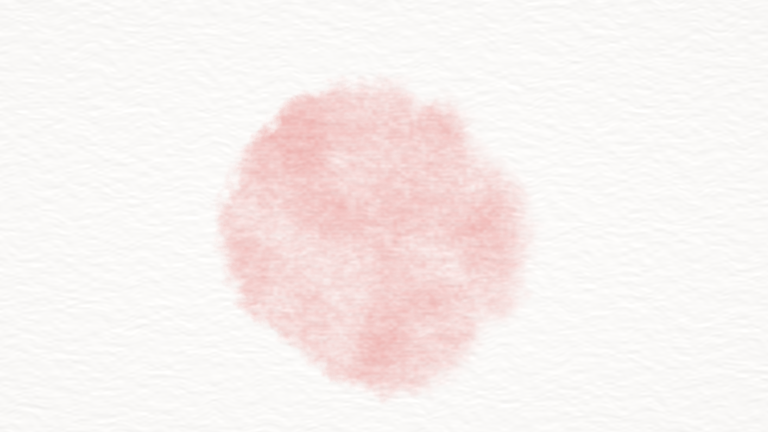
This background is drawn by a Shadertoy shader. Its source:

```glsl
// A soft, round watercolour wash in rose on white, horizontally grained paper.
// The wash is a dented disc with a noisy rim; its pigment is a sum of soft dabs
// and layered value noise. The paper grain is an embossed, stretched noise.

#define PAPER vec3(0.984, 0.980, 0.974)
#define ROSE vec3(0.925, 0.635, 0.625)
#define WASH_CENTER vec2(0.877, 0.451)
#define WASH_RADIUS 0.380
#define BASE_DENSITY 0.37
#define MOTTLE 0.36
#define SPECKLE 0.26
#define GRAIN_SCALE vec2(36.0, 88.0)
#define GRAIN_DEPTH 0.050

float hash(vec2 p) {
    vec3 q = fract(vec3(p.xyx) * 0.1031);
    q += dot(q, q.yzx + 33.33);
    return fract((q.x + q.y) * q.z);
}

float noise(vec2 p) {
    vec2 cell = floor(p), f = fract(p);
    f = f * f * (3.0 - 2.0 * f);
    float low = mix(hash(cell), hash(cell + vec2(1, 0)), f.x);
    float high = mix(hash(cell + vec2(0, 1)), hash(cell + vec2(1, 1)), f.x);
    return mix(low, high, f.y);
}

float fbm(vec2 p) {
    float sum = 0.0, amplitude = 0.5;
    for (int i = 0; i < 5; i++) {
        sum += amplitude * noise(p);
        p = mat2(1.6, 1.2, -1.2, 1.6) * p + 17.3;
        amplitude *= 0.5;
    }
    return sum / 0.97;
}

// Height of the paper tooth: short, wavy horizontal ridges
float tooth(vec2 p) {
    p.y += 0.016 * (noise(p * 18.0) - 0.5);
    return 0.6 * noise(p * GRAIN_SCALE) + 0.4 * noise(p * GRAIN_SCALE * 1.9 + 40.0);
}

// Disc radius in a direction, with dents given as (angle, depth, width)
float washRadius(float angle) {
    vec3 dents[4] = vec3[4](
        vec3(0.72, 0.040, 0.22), vec3(1.27, 0.042, 0.10),
        vec3(4.05, 0.056, 0.44), vec3(5.57, 0.038, 0.13));
    float radius = WASH_RADIUS;
    for (int i = 0; i < 4; i++) {
        float turn = (angle - dents[i].x) / dents[i].z;
        radius -= dents[i].y * exp(-turn * turn);
    }
    return radius;
}

// Wash coverage: crisp on the left, bleeding out on the right
float washMask(vec2 p) {
    vec2 d = p - WASH_CENTER;
    float angle = mod(atan(d.y, d.x), 6.2831853);
    float rim = 0.04 * (fbm(p * 11.0) - 0.5) + 0.045 * (fbm(p * 44.0) - 0.5);
    float inside = washRadius(angle) - length(d) + rim;
    float softness = mix(0.034, 0.095, smoothstep(0.75, 1.15, p.x));
    return smoothstep(-0.008, softness, inside);
}

// Pooled and lifted pigment: (x, y, radius, strength)
float dabs(vec2 p) {
    vec4 dab[11] = vec4[11](
        vec4(0.694, 0.680, 0.100, 0.24), vec4(0.787, 0.491, 0.080, 0.20),
        vec4(0.938, 0.525, 0.085, 0.20), vec4(1.134, 0.468, 0.075, 0.23),
        vec4(0.884, 0.190, 0.062, 0.32), vec4(1.030, 0.711, 0.060, 0.20),
        vec4(0.567, 0.387, 0.060, 0.10), vec4(0.995, 0.306, 0.050, 0.16),
        vec4(1.065, 0.210, 0.050, 0.14), vec4(1.050, 0.375, 0.060, -0.04),
        vec4(0.640, 0.463, 0.080, -0.07));
    float sum = 0.0;
    for (int i = 0; i < 11; i++) {
        vec2 d = (p - dab[i].xy) / dab[i].z;
        sum += dab[i].w * exp(-dot(d, d));
    }
    return sum;
}

void mainImage(out vec4 fragColor, in vec2 fragCoord) {
    vec2 p = fragCoord / iResolution.y;
    float aspect = iResolution.x / iResolution.y;

    // Paper, lit from above, with a faint falloff to the sides
    float height = tooth(p);
    float relief = height - tooth(p + vec2(0.002, 0.006));
    vec2 side = (p - vec2(0.5 * aspect, 0.5)) / vec2(aspect, 1.0);
    vec3 paper = PAPER - 0.018 * dot(side, side);

    // Pigment density: dabs, cloudy mottling, then specks, tooth and weave
    vec2 bent = p + 0.05 * (vec2(fbm(p * 9.0), fbm(p * 9.0 + 31.0)) - 0.5);
    float density = BASE_DENSITY + dabs(bent);
    density += MOTTLE * (fbm(p * 10.0 + 5.0) - 0.5);
    density += SPECKLE * (fbm(p * vec2(48.0, 60.0)) - 0.5);
    density += 0.16 * (noise(p * vec2(105.0, 125.0)) - 0.5);
    density += 0.08 * (0.5 - height) + 0.012 * sin(p.y * 620.0);
    density = clamp(density, 0.0, 1.0) * washMask(p);

    vec3 color = mix(paper, ROSE, density);
    color += GRAIN_DEPTH * relief * (1.0 - 0.4 * density);
    fragColor = vec4(clamp(color, 0.0, 1.0), 1.0);
}
```
